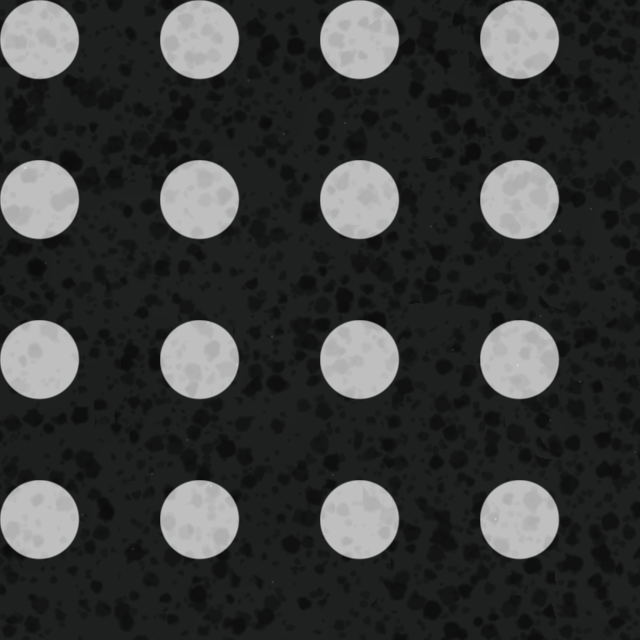
Write a Shadertoy shader that draws this pattern.

```glsl
vec3 hash3(vec2 p)
{
    vec3 q = fract(p.xyx * vec3(0.1031, 0.1030, 0.0973));
    q += dot(q, q.yxz + 33.33);
    return fract((q.xxy + q.yzz) * q.zyx);
}

float valueNoise(vec2 p)
{
    vec2 i = floor(p), f = fract(p);
    f = f * f * (3.0 - 2.0 * f);
    return mix(mix(hash3(i).x, hash3(i + vec2(1, 0)).x, f.x),
               mix(hash3(i + vec2(0, 1)).x, hash3(i + vec2(1, 1)).x, f.x), f.y);
}

// Coverage of soft round stains, one jittered stain per grid cell
float stains(vec2 p, float density, float softness)
{
    vec2 cell = floor(p);
    float clear = 1.0;
    for (int y = -1; y <= 1; y++)
    for (int x = -1; x <= 1; x++)
    {
        vec2 id = cell + vec2(x, y);
        vec3 rnd = hash3(id + 17.0);
        vec3 kind = hash3(id + 91.0);
        float radius = mix(0.22, 0.52, rnd.z);
        float d = length(p - id - rnd.xy) - radius;
        float present = step(kind.x, density);
        clear *= 1.0 - present * mix(0.5, 0.9, kind.y) * smoothstep(softness, -softness, d);
    }
    return 1.0 - clear;
}

void mainImage(out vec4 fragColor, in vec2 fragCoord)
{
    // Canvas units, measured from the upper left
    vec2 uv = vec2(fragCoord.x, iResolution.y - fragCoord.y) / iResolution.y;
    float pixel = 1.0 / iResolution.y;

    // Four by four discs, each in the upper left of its cell
    vec2 local = mod(uv, 0.25) - 0.0618;
    float edge = max(0.0018, pixel);
    float disc = smoothstep(edge, -edge, length(local) - 0.0616);

    // Mottled wear with ragged outlines and uneven density
    vec2 warp = vec2(valueNoise(uv * 110.0), valueNoise(uv * 110.0 + 50.0)) - 0.5;
    vec2 p = uv + 0.006 * warp;
    float cloud = valueNoise(uv * 9.0 + 3.0);
    float density = mix(0.35, 0.85, cloud);
    float large = stains(p * 36.0, density, 0.13);
    float small = stains(p * 85.0 + 40.0, density * 0.5, 0.2);
    float wear = 1.0 - (1.0 - large) * (1.0 - 0.6 * small);

    // Ground and disc colours
    vec3 ground = mix(vec3(0.115, 0.125, 0.119), vec3(0.046, 0.047, 0.046), wear);
    ground += 0.012 * (valueNoise(uv * 5.0 + 20.0) - 0.5);
    vec3 paint = mix(vec3(0.745, 0.75, 0.745), vec3(0.675), wear);
    vec3 color = mix(ground, paint, disc);

    // Rare pale specks
    vec2 grid = uv * 60.0;
    vec3 rnd = hash3(floor(grid) + 7.0);
    float speck = smoothstep(0.16, 0.04, length(fract(grid) - 0.2 - 0.6 * rnd.xy));
    color += 0.09 * speck * step(0.993, rnd.z);

    fragColor = vec4(color, 1.0);
}
```
